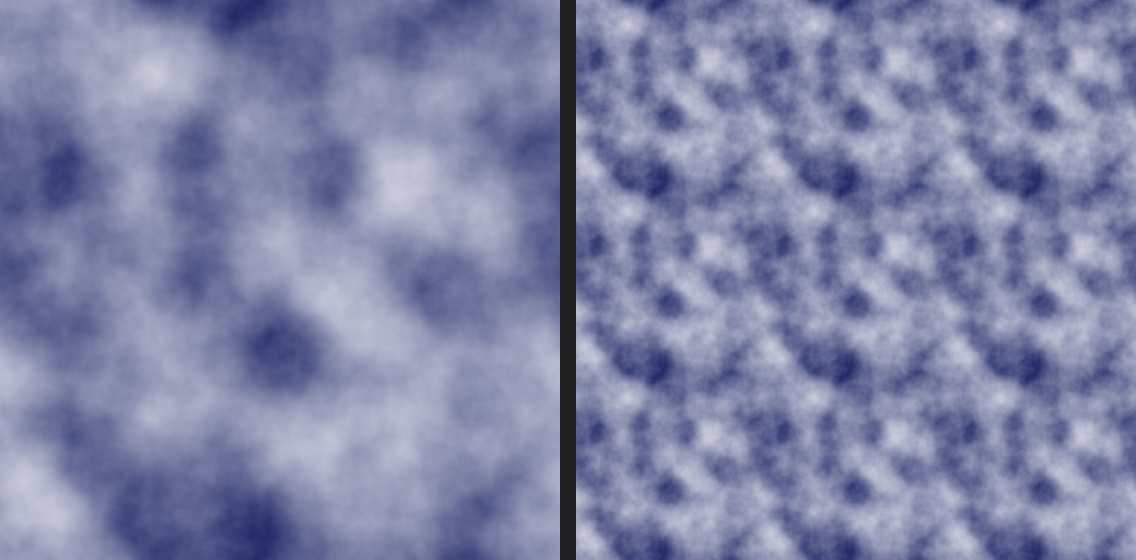
Left: one tile. Right: repeated 3 by 3.
Reproduce this texture procedurally as a Shadertoy shader.

```glsl
// Soft indigo and pale lavender clouds, seamlessly tiling.

#define DARK_INDIGO vec3(0.12, 0.152, 0.40)
#define PALE_HAZE   vec3(0.85, 0.855, 0.90)
#define BRIGHTNESS  0.528  // mean position on the colour ramp
#define CONTRAST    0.154  // spread around the mean
#define DARK_TAIL   0.05   // deepens the dark cores, softens the lights
#define MAX_WAVE    5      // highest wave count of the large clouds
#define CLOUD_SIZE  8.0    // cube of the dominant wave count
#define DIAGONAL    0.4    // how far the clouds lean down to the right
#define WISP_CELLS  8      // lattice cells of the coarsest wisps
#define WISP_LEVELS 5
#define WISP_AMOUNT 1.7
#define SEED        7

const float TAU = 6.2831853;

// Integer hash of a lattice point, from 0 to 1
float hash(ivec2 p, int layer) {
    uint h = uint(p.x + 512) * 1597334673u
           ^ uint(p.y + 512) * 3812015801u
           ^ uint(layer + SEED) * 2798796415u;
    h = (h ^ (h >> 16)) * 2146121005u;
    h = (h ^ (h >> 15)) * 2221713035u;
    h ^= h >> 16;
    return float(h >> 8) / 16777216.0;
}

// Slope contribution of one wrapped lattice corner
float corner(ivec2 cell, ivec2 offset, vec2 f, int cells) {
    ivec2 p = (cell + offset) % cells;
    float angle = TAU * hash(p, cells);
    return dot(vec2(cos(angle), sin(angle)), f - vec2(offset));
}

// Gradient noise that repeats once per tile, its lattice shifted off the edges
float wrappedNoise(vec2 uv, int cells) {
    vec2 shift = 0.25 + 0.5 * vec2(hash(ivec2(-1, 0), cells), hash(ivec2(0, -1), cells));
    vec2 p = uv * float(cells) + shift;
    ivec2 cell = ivec2(floor(p));
    vec2 f = fract(p);
    vec2 w = f * f * f * (f * (f * 6.0 - 15.0) + 10.0);
    float bottom = mix(corner(cell, ivec2(0, 0), f, cells),
                       corner(cell, ivec2(1, 0), f, cells), w.x);
    float top = mix(corner(cell, ivec2(0, 1), f, cells),
                    corner(cell, ivec2(1, 1), f, cells), w.x);
    return mix(bottom, top, w.y);
}

// Large clouds: whole-number waves with random phases, unit variance
float clouds(vec2 uv) {
    float sum = 0.0, power = 0.0;
    for (int x = 0; x <= MAX_WAVE; x++) {
        for (int y = -MAX_WAVE; y <= MAX_WAVE; y++) {
            vec2 wave = vec2(x, y);
            float k = length(wave);
            if ((x == 0 && y <= 0) || k > float(MAX_WAVE) + 0.5) continue;
            float lean = 1.0 + DIAGONAL * 2.0 * wave.x * wave.y / (k * k);
            float amplitude = lean * k / (k * k * k + CLOUD_SIZE);
            float phase = hash(ivec2(x, y), 0);
            sum += amplitude * cos(TAU * (dot(wave, uv) + phase));
            power += 0.5 * amplitude * amplitude;
        }
    }
    return sum * inversesqrt(power);
}

// Fine wisps: octaves of wrapped noise
float wisps(vec2 uv) {
    float sum = 0.0, amplitude = WISP_AMOUNT;
    int cells = WISP_CELLS;
    for (int i = 0; i < WISP_LEVELS; i++) {
        sum += amplitude * wrappedNoise(uv, cells);
        amplitude *= 0.5;
        cells *= 2;
    }
    return sum;
}

void mainImage(out vec4 fragColor, in vec2 fragCoord) {
    vec2 uv = fragCoord / iResolution.xy;
    float density = clouds(uv) + wisps(uv);
    density -= DARK_TAIL * (density * density - 1.0);
    float shade = clamp(BRIGHTNESS + CONTRAST * density, 0.0, 1.0);
    fragColor = vec4(mix(DARK_INDIGO, PALE_HAZE, shade), 1.0);
}
```
